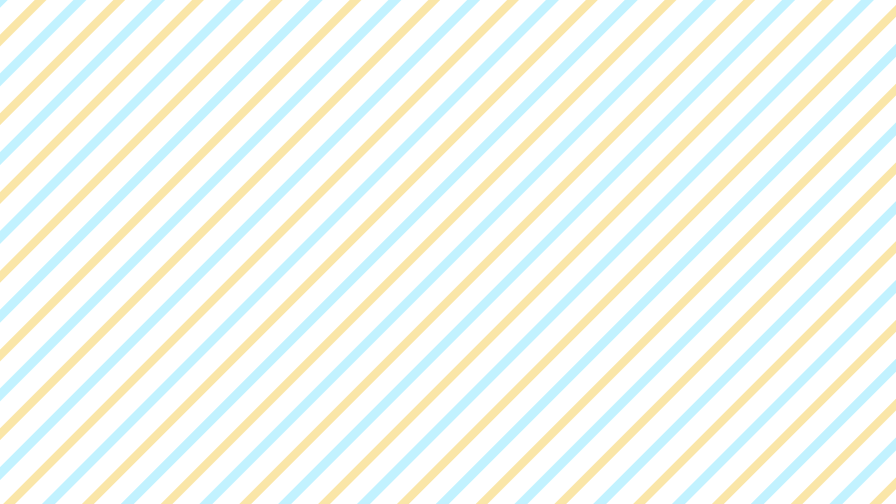
A Shadertoy shader for this pattern:

```glsl
// Thin diagonal stripes, alternating pale blue and pale yellow on white.
// The distance along x - y is measured in periods; each colour is a
// repeated band at its own phase, softened over one pixel.

// Coverage of a repeated band; all lengths are in periods.
float stripe(float position, float center, float width, float pixel) {
    float offset = abs(fract(position - center + 0.5) - 0.5);
    return clamp((0.5 * width - offset) / pixel + 0.5, 0.0, 1.0);
}

void mainImage(out vec4 fragColor, in vec2 fragCoord) {
    // Canvas heights, measured from the upper left corner.
    vec2 uv = fragCoord / iResolution.y;
    float period = 0.15625;
    float diagonal = (uv.x + 1.0 - uv.y) / period;

    // One pixel across the 45 degree stripes.
    float pixel = sqrt(2.0) / (iResolution.y * period);

    vec3 paleBlue = vec3(0.76, 0.95, 1.0);
    vec3 paleYellow = vec3(0.98, 0.90, 0.66);

    vec3 color = vec3(1.0);
    color = mix(color, paleBlue, stripe(diagonal, 0.015, 0.165, pixel));
    color = mix(color, paleYellow, stripe(diagonal, 0.515, 0.150, pixel));
    fragColor = vec4(color, 1.0);
}
```
